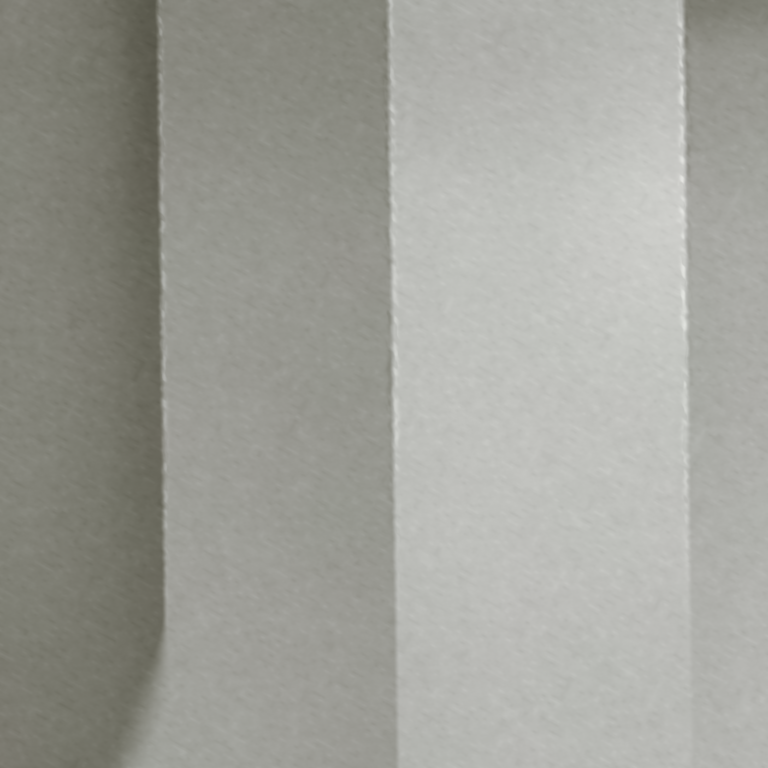
Write a Shadertoy shader that draws this texture.

```glsl
// Folded grey fabric: four vertical pleats with soft shading, frayed creases and fine grain.

float hash(vec2 p) {
    vec3 q = fract(p.xyx * vec3(0.1031, 0.1030, 0.0973));
    q += dot(q, q.yzx + 33.33);
    return fract((q.x + q.y) * q.z);
}

float valueNoise(vec2 p) {
    vec2 cell = floor(p);
    vec2 f = fract(p);
    f = f * f * (3.0 - 2.0 * f);
    float low = mix(hash(cell), hash(cell + vec2(1, 0)), f.x);
    float high = mix(hash(cell + vec2(0, 1)), hash(cell + vec2(1, 1)), f.x);
    return mix(low, high, f.y);
}

float fbm(vec2 p) {
    float sum = 0.0;
    float weight = 0.5;
    for (int i = 0; i < 3; i++) {
        sum += weight * (valueNoise(p) - 0.5);
        p = mat2(1.6, 1.2, -1.2, 1.6) * p + 17.3;
        weight *= 0.5;
    }
    return sum;
}

// Bell curve of the given half width
float bell(float d, float width) {
    return exp(-d * d / (width * width));
}

// Crease position: a slightly slanted line with fine fray
float creaseX(float bottom, float top, float y, float seed) {
    float fray = valueNoise(vec2(seed, y * 150.0)) - 0.5;
    return mix(bottom, top, y) + fray * 0.0018 * smoothstep(0.1, 0.35, y);
}

// Broken stitches along a crease; d is the distance from it
float thread(float d, float y, float seed) {
    float stitches = valueNoise(vec2(d * 180.0 + seed, y * 120.0 + d * 90.0));
    return bell(d, 0.0042) * smoothstep(0.25, 0.85, stitches) * smoothstep(0.12, 0.5, y);
}

// Short slanted fibres, both light and dark
float fibres(vec2 p) {
    vec2 slanted = mat2(0.88, 0.47, -0.47, 0.88) * p;
    float n = valueNoise(slanted * vec2(95.0, 190.0)) - 0.5;
    return n * abs(n) * 4.0;
}

float shadowedPleat(vec2 p, float crease) {
    float across = p.x / crease;
    float base = mix(0.475, 0.52, smoothstep(0.0, 0.45, p.y));
    base -= 0.02 * smoothstep(0.65, 1.0, p.y);
    float falloff = 0.07 * smoothstep(0.1, 0.95, across);
    falloff += mix(0.035, 0.08, smoothstep(0.45, 0.95, p.y)) * smoothstep(0.62, 1.0, across);
    return base - falloff * mix(0.4, 1.0, smoothstep(0.0, 0.4, p.y));
}

float middlePleat(vec2 p) {
    float base = mix(0.625, 0.595, smoothstep(0.0, 0.6, p.y));
    base -= 0.075 * smoothstep(0.6, 1.0, p.y);
    float across = smoothstep(0.22, 0.52, p.x);
    return base + 0.01 - 0.03 * across * (1.0 - 0.6 * p.y);
}

float brightPleat(vec2 p) {
    float base = mix(0.718, 0.752, smoothstep(0.0, 0.4, p.y));
    base -= 0.07 * smoothstep(0.7, 0.96, p.y);
    float sheen = bell(p.y - 0.8, 0.27) * smoothstep(0.65, 0.89, p.x);
    return base + 0.05 * sheen - 0.012 * bell(p.x - 0.52, 0.06);
}

float rightPleat(vec2 p) {
    float base = mix(0.695, 0.66, smoothstep(0.0, 0.65, p.y));
    base -= 0.08 * smoothstep(0.65, 0.95, p.y);
    base -= 0.09 * smoothstep(0.92, 1.0, p.y);
    return base + 0.012 * smoothstep(0.9, 1.0, p.x);
}

void mainImage(out vec4 fragColor, in vec2 fragCoord) {
    vec2 p = fragCoord / iResolution.xy;
    float soft = max(0.0042, 0.8 / iResolution.x);

    // The first fold opens and bends left near the bottom
    float open = clamp((0.2 - p.y) / 0.2, 0.0, 1.0);
    float first = creaseX(0.217, 0.205, p.y, 3.0) - 0.055 * pow(open, 1.7);
    float second = creaseX(0.518, 0.505, p.y, 11.0);
    float third = creaseX(0.901, 0.890, p.y, 23.0);
    float firstSoft = soft + 0.03 * smoothstep(0.0, 0.75, open);

    // Pleats joined at the creases
    float light = shadowedPleat(p, first);
    light = mix(light, middlePleat(p), smoothstep(-firstSoft, firstSoft, p.x - first));
    light = mix(light, brightPleat(p), smoothstep(-soft, soft, p.x - second));
    light = mix(light, rightPleat(p), smoothstep(-soft, soft, p.x - third));

    // Lit stitches and the broken shadows beside them
    light += 0.08 * thread(p.x - first - 0.003, p.y, 5.0);
    light += 0.07 * thread(p.x - second - 0.004, p.y, 13.0);
    light += 0.10 * thread(p.x - third + 0.004, p.y, 29.0) * mix(0.5, 1.2, p.y);
    light -= 0.04 * thread(p.x - second + 0.004, p.y, 37.0);
    light -= 0.05 * thread(p.x - third - 0.004, p.y, 41.0) * smoothstep(0.3, 0.9, p.y);

    // Cloth mottling, grain and fibres
    light += 0.018 * fbm(p * vec2(7.0, 11.0));
    light += 0.016 * fbm(p * vec2(38.0, 60.0));
    light += 0.028 * fbm(p * vec2(130.0, 170.0) + 9.0);
    light += 0.022 * fibres(p);

    // Warm tint in the shade, faintly green in the light
    float lit = smoothstep(0.36, 0.76, light);
    vec3 color = light + vec3(0.0, mix(-0.004, 0.004, lit), -mix(0.052, 0.012, lit));
    color += vec3(0.010, -0.003, 0.006) * fbm(p * 9.0 + 40.0);
    fragColor = vec4(clamp(color, 0.0, 1.0), 1.0);
}
```
